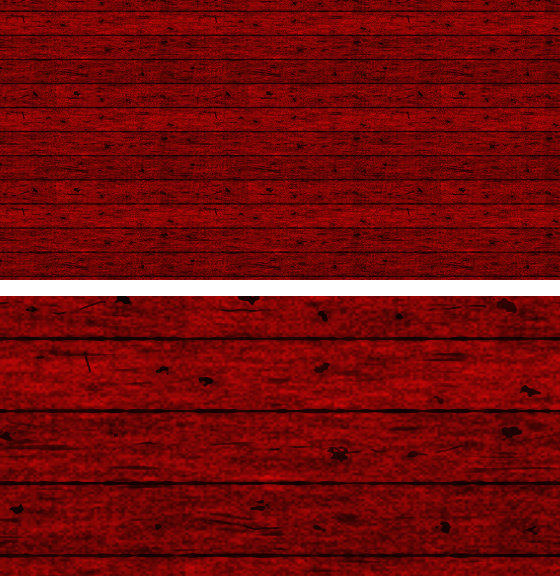
Top, the full canvas; bottom, a detail of the centre.
This texture is drawn by a Shadertoy shader. Its source:

```glsl
#define TILE vec2(0.6875, 0.3442)   // repeat size, in canvas heights
#define ORIGIN vec2(0.198, 0.0400)  // first joint and seam, from the top left
#define PLANKS 4.0
#define KNOTS 6
#define PLANK_TONES vec4(0.565, 0.505, 0.465, 0.50)
#define SEAM_WIDTH 0.021
#define GRAIN 0.19
#define SPECKLE 0.34
#define SOOT vec3(0.04, 0.008, 0.008)
#define PAINT vec3(0.90, 0.030, 0.030)

float hash(vec2 p) {
    return fract(sin(dot(p, vec2(127.1, 311.7))) * 43758.5453);
}

// Value noise over the unit tile, wrapping after "cells" steps
float noise(vec2 uv, vec2 cells) {
    vec2 p = uv * cells, i = floor(p), f = fract(p);
    f = f * f * (3.0 - 2.0 * f);
    vec2 a = mod(i, cells), b = mod(i + 1.0, cells);
    return mix(mix(hash(a), hash(vec2(b.x, a.y)), f.x),
               mix(hash(vec2(a.x, b.y)), hash(b), f.x), f.y);
}

float segment(vec2 p, vec2 a, vec2 b) {
    vec2 d = b - a;
    return length(p - a - d * clamp(dot(p - a, d) / dot(d, d), 0.0, 1.0));
}

void mainImage(out vec4 fragColor, in vec2 fragCoord) {
    vec2 pos = fragCoord / iResolution.y;
    vec2 uv = fract((vec2(pos.x, 1.0 - pos.y) - ORIGIN) / TILE);

    // Plank coordinates: y runs 0..1 down each board, x in board heights
    float row = min(floor(uv.y * PLANKS), PLANKS - 1.0);
    float y = uv.y * PLANKS - row;
    float boardLength = PLANKS * TILE.x / TILE.y;
    float aa = PLANKS / (TILE.y * iResolution.y);

    // Knots: small dark cores with faint rims that bend the grain around them
    float bend = 0.0, knot = 0.0, rim = 0.0;
    for (int i = 0; i < KNOTS; i++) {
        vec2 seed = vec2(float(i) + 3.0, row * 7.0 + 11.0);
        float kx = (float(i) + 0.15 + 0.7 * hash(seed)) / float(KNOTS);
        float ky = mix(0.25, 0.85, hash(seed + 17.3));
        float radius = mix(0.025, 0.085, pow(hash(seed + 41.9), 1.5));
        float dx = uv.x - kx;
        vec2 v = vec2((dx - round(dx)) * boardLength, y - ky);
        v.y += 0.5 * v.x * (hash(seed + 5.7) - 0.5);
        float ragged = 0.12 * (noise(uv, vec2(110.0, 80.0)) - 0.5);
        float d = length(v * vec2(0.7, 1.0)) + ragged;
        float core = 1.0 - smoothstep(radius - aa, radius + aa, d);
        knot = max(knot, core * mix(0.65, 0.95, hash(seed + 2.9)));
        rim += exp(-pow((d - radius * 2.0) / 0.035, 2.0));
        bend -= 4.0 * radius * v.y / (0.1 + abs(v.y)) * exp(-dot(v * v, vec2(5.0, 12.0)));
    }

    // Wood grain from long to fine fibres, then rough paint speckle
    vec2 fibre = uv + vec2(0.0, bend / PLANKS * 0.4);
    fibre.y += 0.012 * (noise(uv, vec2(9.0, 8.0)) - 0.5);
    float tone = PLANK_TONES[int(row)];
    tone += GRAIN * (noise(fibre, vec2(12.0, 64.0)) - 0.5);
    tone += GRAIN * (noise(fibre, vec2(40.0, 104.0)) - 0.5);
    tone += SPECKLE * (noise(uv, vec2(190.0, 120.0)) - 0.5);
    tone += 0.07 * (noise(uv, vec2(7.0, 12.0)) - 0.5);

    // Fresh patch that starts at the butt joint of the last board
    if (row == PLANKS - 1.0)
        tone += 0.16 * exp(-uv.x * 6.0) * (1.0 - 0.5 * y) * smoothstep(0.0, 0.004, uv.x);

    // Broken thin dark streaks along the fibres
    float streak = noise(fibre, vec2(18.0, 92.0)) * noise(uv, vec2(13.0, 16.0));
    float dark = 0.55 * smoothstep(0.50, 0.78, streak);

    // One wandering hairline crack in each board, and a slanted split in the first
    float path = mix(0.45, 0.72, hash(vec2(row, 9.1)))
               + 0.16 * (noise(vec2(uv.x, row / PLANKS), vec2(14.0, PLANKS)) - 0.5)
               + 0.05 * (noise(vec2(uv.x, row / PLANKS), vec2(50.0, PLANKS)) - 0.5);
    float open = smoothstep(0.45, 0.75, noise(vec2(uv.x, row / PLANKS), vec2(13.0, 8.0)))
               * smoothstep(0.15, 0.6, noise(uv, vec2(70.0, 8.0)));
    dark = max(dark, 0.75 * open * (1.0 - smoothstep(0.006, 0.006 + aa, abs(y - path))));
    if (row == 0.0) {
        float split = segment(vec2(uv.x * boardLength, y), vec2(6.62, 0.20), vec2(6.69, 0.44));
        dark = max(dark, 0.7 * (1.0 - smoothstep(0.008, 0.008 + aa, split)));
    }
    dark = max(dark, knot);
    dark = max(dark, 0.18 * min(rim, 1.0));

    // Thin seams, uneven in width and depth, with soft shade and chipped edges
    float edge = min(y, 1.0 - y);
    float wear = noise(uv, vec2(70.0, 8.0));
    float width = SEAM_WIDTH * mix(0.5, 1.5, wear);
    float depth = mix(0.72, 0.95, noise(uv, vec2(31.0, 4.0)));
    float chip = smoothstep(0.6, 0.85, noise(uv, vec2(64.0, 12.0)));
    tone += 0.22 * chip * exp(-pow((edge - 0.075) / 0.03, 2.0));
    tone *= 1.0 - 0.20 * exp(-edge / 0.07);
    dark = max(dark, depth * (1.0 - smoothstep(width - 0.5 * aa, width + 0.6 * aa, edge)));

    tone = clamp(tone * (1.0 - dark), 0.0, 1.0);
    fragColor = vec4(mix(SOOT, PAINT, tone), 1.0);
}
```
